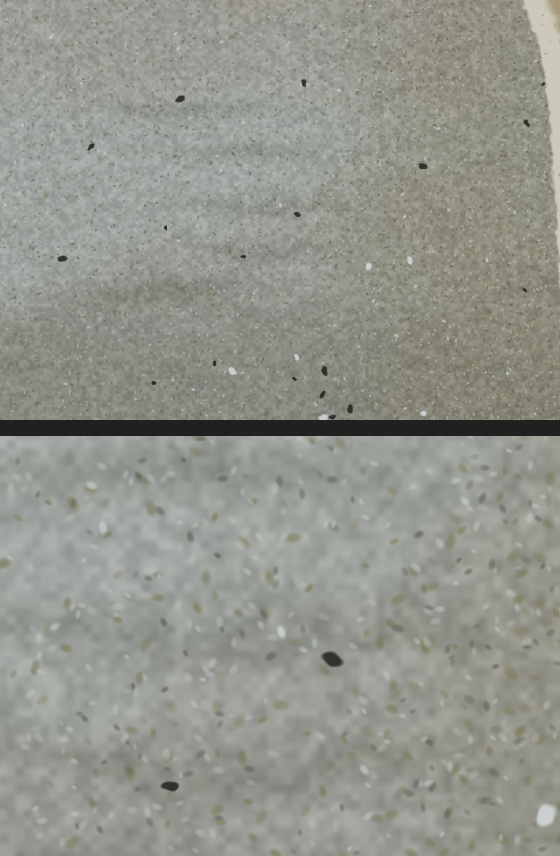
Top: the whole. Bottom: its middle third, enlarged.
Write a Shadertoy shader that draws this texture.

```glsl
// Damp grey-olive sand with soft ripples, dark pebbles, pale flakes and a light rim at the right.

const vec3 COOL_SAND  = vec3(0.625, 0.645, 0.630);
const vec3 WARM_SAND  = vec3(0.605, 0.598, 0.572);
const vec3 SHADE_SAND = vec3(0.520, 0.518, 0.488);
const vec3 OLIVE      = vec3(0.470, 0.465, 0.320);
const vec3 DARK_GRAIN = vec3(0.330, 0.335, 0.300);
const vec3 PALE_GRAIN = vec3(0.760, 0.775, 0.755);
const vec3 PEBBLE     = vec3(0.150, 0.155, 0.140);
const vec3 FLAKE      = vec3(0.830, 0.850, 0.860);
const vec3 RIM        = vec3(0.800, 0.785, 0.735);
const vec3 RIM_CORNER = vec3(0.640, 0.600, 0.480);

float hash(vec2 p) {
    return fract(sin(dot(p, vec2(127.1, 311.7))) * 43758.5453);
}

float noise(vec2 p) {
    vec2 i = floor(p), f = fract(p);
    f = f * f * (3.0 - 2.0 * f);
    return mix(mix(hash(i), hash(i + vec2(1, 0)), f.x),
               mix(hash(i + vec2(0, 1)), hash(i + vec2(1, 1)), f.x), f.y);
}

float fbm(vec2 p) {
    float sum = 0.0, gain = 0.5;
    for (int i = 0; i < 4; i++) {
        sum += gain * noise(p);
        p = p * 2.03 + 17.3;
        gain *= 0.5;
    }
    return sum / 0.9375;
}

vec2 rotate(vec2 p, float angle) {
    float c = cos(angle), s = sin(angle);
    return vec2(c * p.x - s * p.y, s * p.x + c * p.y);
}

// Distance scaled so that 1 lies on the outline of a turned ellipse.
float ellipse(vec2 p, float angle, vec2 radii) {
    return length(rotate(p, angle) / radii);
}

// Coverage of soft grains, one at most in each jittered cell.
float grains(vec2 p, float cells, float density, float size, float seed) {
    p *= cells;
    vec2 cell = floor(p);
    float cover = 0.0;
    for (int y = -1; y <= 1; y++)
    for (int x = -1; x <= 1; x++) {
        vec2 id = cell + vec2(x, y), key = id + seed;
        vec2 centre = id + vec2(hash(key), hash(key + 31.7));
        vec2 radii = size * mix(0.6, 1.2, hash(key + 5.3)) * vec2(1.3, 0.8);
        float d = ellipse(p - centre, 6.283 * hash(key + 9.1), radii);
        float strength = mix(0.45, 1.0, hash(key + 3.9));
        cover = max(cover, step(hash(key + 71.3), density) * strength * smoothstep(1.1, 0.3, d));
    }
    return cover;
}

// A few large pieces, crowded towards the lower right.
float pieces(vec2 p, int count, float size, float stretch, float seed) {
    float cover = 0.0;
    for (int i = 0; i < count; i++) {
        vec2 key = vec2(float(i) + 0.5, seed);
        vec2 centre = vec2(1.31 * pow(hash(key), 0.65), pow(hash(key + 4.2), 1.5));
        float radius = size * mix(0.5, 1.15, hash(key + 8.6));
        vec2 wobble = 0.004 * vec2(noise(p * 120.0), noise(p * 120.0 + 40.0)) - 0.002;
        float d = ellipse(p - centre + wobble, 3.142 * hash(key + 2.7), radius * vec2(stretch, 0.75));
        cover = max(cover, smoothstep(1.25, 0.7, d));
    }
    return cover;
}

// Shadows of shallow sideways folds.
float ripples(vec2 p) {
    float shade = 0.0;
    for (int i = 0; i < 5; i++) {
        float k = float(i);
        vec2 centre = vec2(0.35 + 0.3 * hash(vec2(k, 6.4)), 0.73 - 0.105 * k);
        vec2 q = p - centre;
        q.y += 0.05 * (noise(vec2(p.x * 5.0, k * 7.0)) - 0.5);
        q /= vec2(0.19, mix(0.012, 0.025, hash(vec2(k, 2.1))));
        shade += exp(-dot(q, q));
    }
    return shade;
}

void mainImage(out vec4 fragColor, in vec2 fragCoord) {
    vec2 p = fragCoord / iResolution.y;
    float right = smoothstep(0.55, 1.25, p.x + 0.35 * (fbm(p * 4.0) - 0.5));

    // Broad tone: cool in the middle left, dull below, olive to the right.
    float patches = fbm(p * vec2(3.0, 6.0) + 11.0);
    float cool = exp(-pow((p.y - 0.55) / 0.35, 2.0)) * (1.0 - right);
    vec3 color = mix(WARM_SAND, COOL_SAND, clamp(cool + 1.2 * (patches - 0.45), 0.0, 1.0));
    float low = smoothstep(0.46, 0.08, p.y + 0.25 * (patches - 0.5));
    color = mix(color, SHADE_SAND, 0.8 * low);
    color = mix(color, OLIVE, 0.28 * right);
    color -= vec3(0.060, 0.062, 0.070) * ripples(p);

    // Fine mottling and scattered grains.
    color += 0.085 * (noise(p * 150.0) - 0.5) + 0.075 * (noise(p * 80.0 + 9.0) - 0.5);
    color = mix(color, OLIVE, 0.60 * grains(p, 75.0, mix(0.16, 0.42, right), 0.42, 13.0));
    color = mix(color, DARK_GRAIN, 0.55 * grains(p, 90.0, mix(0.09, 0.18, right), 0.38, 47.0));
    color = mix(color, PALE_GRAIN, 0.60 * grains(p, 95.0, mix(0.14, 0.22, right), 0.38, 83.0));
    color = mix(color, FLAKE, 0.75 * grains(p, 50.0, 0.025, 0.24, 29.0));

    // Larger debris.
    color = mix(color, PEBBLE, 0.9 * pieces(p, 18, 0.0085, 1.3, 3.0));
    color = mix(color, FLAKE, 0.85 * pieces(p, 6, 0.0105, 1.1, 19.0));

    // Light rim with a crumbly border.
    float drop = 1.0 - p.y;
    float border = 1.24 + 0.05 * (1.0 - exp(-10.0 * drop)) + 0.065 * drop;
    border += 0.020 * (fbm(p * 45.0) - 0.5);
    vec3 rim = mix(RIM, RIM_CORNER, smoothstep(0.045, 0.075, p.x - border) * smoothstep(0.85, 0.95, p.y));
    rim = mix(rim, OLIVE, 0.5 * grains(p, 80.0, 0.10, 0.30, 61.0));
    color = mix(color, rim, smoothstep(-0.004, 0.006, p.x - border));

    fragColor = vec4(clamp(color, 0.0, 1.0), 1.0);
}
```
